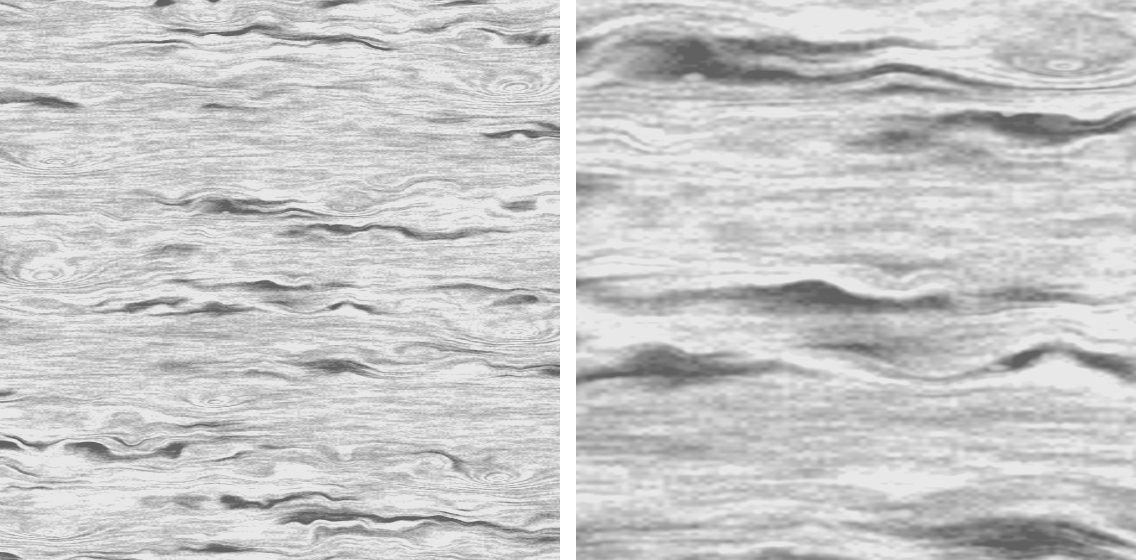
Left: the whole. Right: its middle third, enlarged.
Write a WebGL 1 fragment shader that draws this texture.

```glsl
precision highp float;

uniform vec2 u_resolution;

#define KNOT_ROWS 9
#define KNOT_SIZE vec2(0.105, 0.029)
#define KNOT_LIFT 0.095
#define RING_FREQ 125.0
#define FIBER_FREQ vec2(40.0, 330.0)
#define BASE_TONE 0.822
#define RING_CONTRAST 0.30
#define FIBER_CONTRAST 0.19
#define PORE_CONTRAST 0.13
#define STREAK_DEPTH 0.46
#define FLECK_GRID vec2(16.0, 46.0)

float hash(vec2 p) {
  vec3 q = fract(vec3(p.xyx) * 0.1031);
  q += dot(q, q.yzx + 33.33);
  return fract((q.x + q.y) * q.z);
}

float noise(vec2 p) {
  vec2 cell = floor(p);
  vec2 f = fract(p);
  f = f * f * (3.0 - 2.0 * f);
  float low = mix(hash(cell), hash(cell + vec2(1.0, 0.0)), f.x);
  float high = mix(hash(cell + vec2(0.0, 1.0)), hash(cell + 1.0), f.x);
  return mix(low, high, f.y);
}

// Grain displacement (x) and closeness (y) of the elliptical knots.
vec2 knots(vec2 p) {
  vec2 result = vec2(0.0);
  for (int i = 0; i < KNOT_ROWS; i++) {
    float row = float(i);
    float jitter = hash(vec2(row, 7.3));
    float small = step(2.0, mod(row, 3.0));
    float side = mod(row, 2.0) * 2.0 - 1.0;
    float reach = mix(0.41, 0.11, small) + 0.03 * (jitter - 0.5);
    vec2 center = vec2(0.5 + side * reach,
                       (row + 0.3 + 0.4 * jitter) / float(KNOT_ROWS));
    float scale = mix(1.0, 0.5, small) * (0.85 + 0.3 * jitter);
    vec2 d = (p - center) / (KNOT_SIZE * scale);
    d += 0.22 * (noise(p * vec2(16.0, 36.0)) - 0.5);
    float falloff = exp(-1.2 * length(d));
    result += vec2(KNOT_LIFT * scale, 1.0) * falloff;
  }
  return result;
}

// Small pale ellipses in a sparse, jittered grid.
float flecks(vec2 p) {
  vec2 q = p * FLECK_GRID;
  vec2 cell = floor(q);
  vec2 center = 0.35 + 0.3 * vec2(hash(cell + 3.1), hash(cell + 8.7));
  vec2 d = (fract(q) - center) / vec2(0.13, 0.14);
  d += 0.8 * (noise(p * 110.0) - 0.5);
  float present = step(0.9, hash(cell + 21.0));
  return present * (1.0 - smoothstep(0.2, 1.2, length(d)));
}

void main() {
  vec2 p = gl_FragCoord.xy / u_resolution;
  vec2 knot = knots(p);
  float near = smoothstep(0.12, 0.4, knot.y);

  // Bands of lively figure between calm, straight-grained bands.
  float band = noise(vec2(p.x * 1.6, p.y * 17.0) + 4.0);
  float figured = smoothstep(0.36, 0.66, band) * (1.0 - near);

  // Bend the grain: broad drift, flame figure and fine zigzags.
  float drift = noise(p * vec2(3.0, 9.0) + 17.0) - 0.5;
  float flame = noise(p * vec2(13.0, 34.0) + 31.0) - 0.5;
  float zigzag = noise(p * vec2(42.0, 62.0) + 53.0) - 0.5;
  float grain = p.y + knot.x + 0.010 * drift
              + mix(0.003, 0.034, figured) * flame
              + mix(0.001, 0.010, figured) * zigzag;

  // Growth rings follow the bent grain; fibers stay nearly straight.
  float ring = noise(vec2(p.x * 6.0, grain * RING_FREQ));
  float fine = noise(vec2(p.x * 11.0, grain * RING_FREQ * 2.2) + 71.0);
  float fiber = noise(vec2(p.x, p.y + 0.3 * (grain - p.y)) * FIBER_FREQ);
  float pore = noise(p * vec2(240.0, 470.0) + 5.0);

  float tone = BASE_TONE + 0.04 * (noise(p * vec2(2.0, 26.0)) - 0.5);
  tone += RING_CONTRAST * (0.5 * ring + 0.5 * fine - 0.5)
        * mix(0.7, 1.2, max(figured, near));
  tone += FIBER_CONTRAST * (fiber - 0.5) + PORE_CONTRAST * (pore - 0.5);
  tone += 0.06 * near * sin(grain * RING_FREQ * 4.5);

  // Thin dark lines and pale patches cluster in the figured bands.
  float cluster = smoothstep(0.35, 0.75, noise(p * vec2(5.0, 38.0) + 140.0));
  float line = noise(vec2(p.x * 10.0, grain * 115.0) + 91.0);
  float dark = smoothstep(0.42, 0.88, line);
  tone -= STREAK_DEPTH * dark * cluster * mix(0.14, 1.0, figured);
  float pale = smoothstep(0.55, 0.88, noise(vec2(p.x * 11.0, grain * 90.0) + 120.0));
  tone += 0.11 * pale * mix(0.15, 1.0, figured);

  // Light knot hearts and flecks.
  tone += 0.10 * smoothstep(0.6, 1.0, knot.y);
  tone = mix(tone, 0.90, 0.7 * flecks(p));

  gl_FragColor = vec4(vec3(clamp(tone, 0.38, 0.91)), 1.0);
}
```
